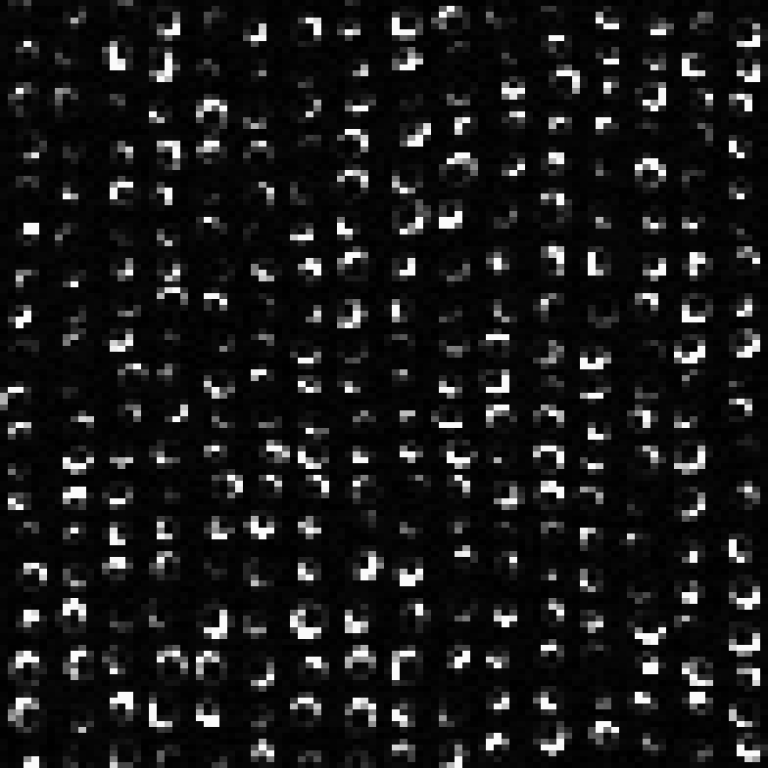
Give the GLSL for this texture, as a Shadertoy shader.

```glsl
// Coarse mosaic of broken white rings and dashes on near-black.
// A jittered grid, bent by gradient noise, holds one lopsided ring per cell;
// the light is sampled once per mosaic block, with soft block borders.

#define BLOCKS vec2(98.0, 131.0)    // mosaic blocks across the canvas
#define CELLS vec2(16.0, 19.0)      // rings across the canvas
#define JITTER 0.24                 // scatter of ring centres, in cells
#define RADIUS_MIN 0.14
#define RADIUS_MAX 0.27
#define WALL 0.068                  // thickness of the ring wall
#define GAIN 6.0                    // light of the strongest rings
#define FAINT_RING 0.035            // light left on the dim side of a ring
#define BEND 0.06                   // how far the rows wander
#define BEND_SCALE 2.6
#define BLACK_GRAIN 0.032

vec2 hash2(vec2 p) {
    vec3 q = fract(p.xyx * vec3(0.1031, 0.1030, 0.0973));
    q += dot(q, q.yzx + 33.33);
    return fract((q.xx + q.yz) * q.zy);
}

vec2 direction(float angle) {
    return vec2(cos(angle), sin(angle));
}

float cornerSlope(vec2 corner, vec2 offset) {
    return dot(direction(6.2832 * hash2(corner + 71.0).x), offset);
}

float gradientNoise(vec2 p) {
    vec2 i = floor(p), f = fract(p);
    vec2 u = f * f * f * (f * (f * 6.0 - 15.0) + 10.0);
    vec2 e = vec2(1.0, 0.0);
    float low = mix(cornerSlope(i, f), cornerSlope(i + e, f - e), u.x);
    float high = mix(cornerSlope(i + e.yx, f - e.yx),
                     cornerSlope(i + 1.0, f - 1.0), u.x);
    return mix(low, high, u.y);
}

// Light of one ring, brightest on its upper or lower side
float ringLight(vec2 p, vec2 cell) {
    vec2 place = hash2(cell + 13.0);
    vec2 shape = hash2(cell + 157.0);
    vec2 side = hash2(cell + 311.0);
    vec2 q = p - cell - 0.5 - JITTER * (place - 0.5);
    q.y *= CELLS.x / CELLS.y;

    float dist = length(q);
    float radius = mix(RADIUS_MIN, RADIUS_MAX, shape.x);
    float offWall = (dist - radius) / WALL;
    float wall = exp(-offWall * offWall);

    float tilt = sign(side.x - 0.5) * 1.5708 + 2.0 * (side.y - 0.5);
    float facing = 0.5 + 0.5 * dot(q / max(dist, 0.001), direction(tilt));
    float arc = FAINT_RING + facing * facing * facing;
    float strength = 0.3 + GAIN * shape.y * shape.y;
    return strength * arc * wall;
}

// Grey value of one mosaic block
float blockLight(vec2 block) {
    vec2 p = (block + 0.5) / BLOCKS;
    p.y += BEND * gradientNoise(p * BEND_SCALE + 4.7);
    p.x += 0.4 * BEND * gradientNoise(p * BEND_SCALE + 19.3);
    p *= CELLS;

    float light = 0.0;
    for (int y = -1; y <= 1; y++)
        for (int x = -1; x <= 1; x++)
            light += ringLight(p, floor(p) + vec2(x, y));

    vec2 grain = hash2(block + 509.0);
    light *= mix(0.25, 1.35, grain.x);
    return clamp(light + BLACK_GRAIN * grain.y, 0.0, 0.98);
}

void mainImage(out vec4 fragColor, in vec2 fragCoord) {
    // Blend neighbouring blocks over one screen pixel at their border
    vec2 grid = fragCoord / iResolution.y * BLOCKS - 0.5;
    vec2 block = floor(grid);
    vec2 pixelsPerBlock = iResolution.y / BLOCKS;
    vec2 blend = clamp((fract(grid) - 0.5) * pixelsPerBlock + 0.5, 0.0, 1.0);

    float low = mix(blockLight(block), blockLight(block + vec2(1, 0)), blend.x);
    float high = mix(blockLight(block + vec2(0, 1)), blockLight(block + 1.0), blend.x);
    fragColor = vec4(vec3(mix(low, high, blend.y)), 1.0);
}
```
